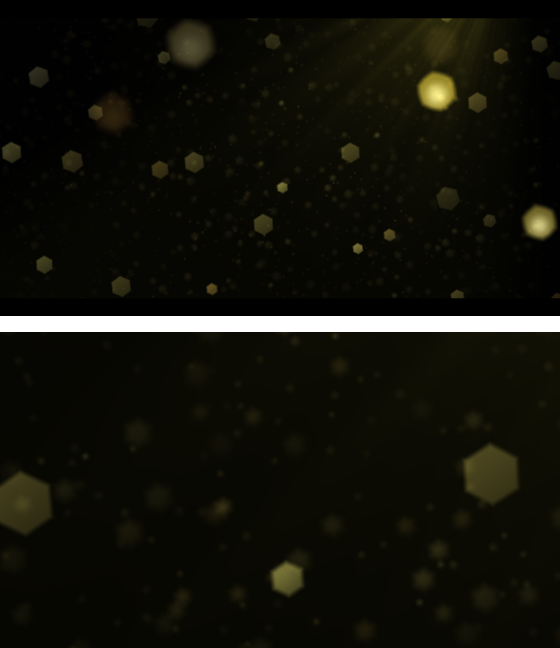
Top, the full canvas; bottom, a detail of the centre.
Write a WebGL 1 fragment shader that draws this background.

```glsl
precision highp float;
uniform vec2 u_resolution;

vec3 hash3(vec2 cell, float seed) {
  vec3 h = fract(vec3(cell.xyx) * vec3(0.1031, 0.1030, 0.0973) + seed * 0.137);
  h += dot(h, h.yxz + 33.33);
  return fract((h.xxy + h.yzz) * h.zyx);
}

float cornerSlope(vec2 cell, vec2 offset) {
  float angle = 6.2832 * hash3(cell, 5.0).x;
  return dot(vec2(cos(angle), sin(angle)), offset);
}

float gradientNoise(vec2 p) {
  vec2 i = floor(p);
  vec2 f = p - i;
  vec2 w = f * f * f * (f * (f * 6.0 - 15.0) + 10.0);
  vec2 e = vec2(1.0, 0.0);
  float low = mix(cornerSlope(i, f), cornerSlope(i + e.xy, f - e.xy), w.x);
  float high = mix(cornerSlope(i + e.yx, f - e.yx), cornerSlope(i + e.xx, f - e.xx), w.x);
  return mix(low, high, w.y);
}

vec2 rotate(vec2 p, float angle) {
  float c = cos(angle);
  float s = sin(angle);
  return vec2(c * p.x - s * p.y, s * p.x + c * p.y);
}

float hexDistance(vec2 p) {
  p = abs(p);
  return max(p.x * 0.866 + p.y * 0.5, p.y);
}

float softFill(float dist, float radius, float blur) {
  return 1.0 - smoothstep(radius - blur, radius + blur, dist);
}

// Scattered hexagonal highlights, one candidate per grid cell
vec3 bokehLayer(vec2 p, float cellSize, vec2 radii, float blur, float chance, float seed) {
  vec2 home = floor(p / cellSize);
  vec3 light = vec3(0.0);
  for (int y = -1; y <= 1; y++) {
    for (int x = -1; x <= 1; x++) {
      vec2 cell = home + vec2(float(x), float(y));
      vec3 place = hash3(cell + 17.0, seed);
      vec3 look = hash3(cell + 71.0, seed + 3.0);
      vec2 q = p - (cell + place.xy) * cellSize;
      float radius = mix(radii.x, radii.y, look.x);
      float fill = softFill(hexDistance(rotate(q, 0.2 + 0.3 * look.y)), radius, blur);
      float shading = 0.9 + 0.2 * dot(q, vec2(-0.6, 0.8)) / radius;
      float power = mix(0.45, 1.0, look.y) + 1.3 * pow(1.0 - look.x, 8.0);
      vec3 tint = mix(vec3(1.0, 0.76, 0.28), vec3(1.0, 0.97, 0.48), sqrt(look.z));
      light += tint * fill * shading * power * step(place.z, chance);
    }
  }
  return light;
}

// Large defocused disc with a paler core
vec3 glowDisc(vec2 p, vec2 center, float radius, float blur, vec3 rim, vec3 core) {
  vec2 q = p - center;
  float dist = mix(length(q), hexDistance(rotate(q, 0.3)), 0.5);
  float heart = 1.0 - smoothstep(0.0, radius, length(q + vec2(0.0, radius * 0.2)));
  return mix(rim, core, heart) * softFill(dist, radius, blur);
}

// Hazy light fanning down from above the frame
vec3 lightBeams(vec2 p, vec2 source) {
  vec2 ray = p - source;
  float angle = atan(ray.x, -ray.y);
  float streaks = 1.0 + 0.5 * gradientNoise(vec2(angle * 9.0, 2.3))
                      + 0.35 * gradientNoise(vec2(angle * 23.0, 7.7));
  float falloff = exp(-2.7 * length((p - vec2(1.42, 0.99)) * vec2(1.0, 1.3)));
  float rightFade = 1.0 - smoothstep(1.52, 1.72, p.x);
  return vec3(0.175, 0.165, 0.045) * streaks * falloff * rightFade;
}

void main() {
  vec2 p = gl_FragCoord.xy / u_resolution.y;
  float aspect = u_resolution.x / u_resolution.y;
  p.x *= 1.7778 / aspect;

  // Dim ambient light below the dark upper-left diagonal
  float lit = 1.0 - smoothstep(-0.3, 0.25, p.y - 0.3 - 0.65 * p.x);
  lit *= 1.0 - 0.8 * smoothstep(1.4, 1.75, p.x);
  vec3 color = vec3(0.002) + vec3(0.018, 0.018, 0.005) * lit;
  color += lightBeams(p, vec2(1.62, 1.2)) * mix(0.4, 1.0, lit);

  // Fine dust gathers around the middle
  vec2 spread = (p - vec2(0.95, 0.42)) * vec2(1.5, 1.9);
  float density = mix(0.25, 1.0, exp(-dot(spread, spread)));
  density *= clamp(0.75 + 0.9 * gradientNoise(p * 6.0), 0.2, 1.3);
  color += 0.10 * density * bokehLayer(p, 0.028, vec2(0.002, 0.004), 0.004, 0.35, 1.0);
  color += 0.12 * density * bokehLayer(p, 0.046, vec2(0.006, 0.012), 0.007, 0.42, 2.0);

  // Sharper hexagons, cooler toward the left
  vec3 hexes = 0.24 * bokehLayer(p, 0.145, vec2(0.014, 0.034), 0.004, 0.34, 4.0);
  float cool = 0.6 * (1.0 - smoothstep(0.1, 0.6, p.x)) * smoothstep(0.4, 0.9, p.y);
  color += mix(hexes, hexes.ggg * vec3(1.0, 1.0, 0.85), cool);

  // Foreground discs
  color += glowDisc(p, vec2(1.387, 0.711), 0.057, 0.011, vec3(0.50, 0.44, 0.13), vec3(0.88, 0.84, 0.52));
  color += glowDisc(p, vec2(1.713, 0.296), 0.050, 0.012, vec3(0.42, 0.38, 0.15), vec3(0.80, 0.77, 0.50));
  color += glowDisc(p, vec2(0.606, 0.861), 0.069, 0.020, vec3(0.20, 0.18, 0.10), vec3(0.31, 0.30, 0.20));
  color += glowDisc(p, vec2(0.359, 0.641), 0.056, 0.020, vec3(0.12, 0.08, 0.03), vec3(0.17, 0.13, 0.05));
  color += glowDisc(p, vec2(1.400, 0.856), 0.053, 0.018, vec3(0.07, 0.05, 0.02), vec3(0.09, 0.07, 0.03));

  // Black bars above and below
  float frame = smoothstep(0.054, 0.058, p.y) * (1.0 - smoothstep(0.940, 0.944, p.y));
  gl_FragColor = vec4(color * frame, 1.0);
}
```
